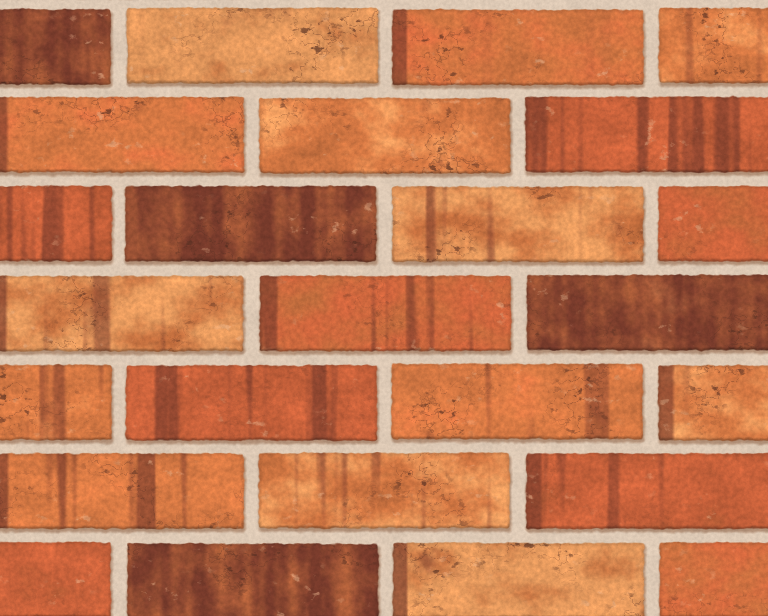
Write a Shadertoy shader that draws this texture.

```glsl
const vec2 GRID = vec2(2.882, 6.92);        // bricks across, courses down
const vec2 GRID_SHIFT = vec2(0.445, 0.022);
const vec2 CELL = vec2(3.0, 1.0);           // brick pitch, in course heights
const vec2 BRICK_HALF = vec2(1.412, 0.422);

const vec3 OCHRE  = vec3(0.88, 0.59, 0.36);
const vec3 ORANGE = vec3(0.85, 0.48, 0.27);
const vec3 RED    = vec3(0.78, 0.38, 0.23);
const vec3 BURNT  = vec3(0.47, 0.23, 0.17);
const vec3 SOOT   = vec3(0.33, 0.18, 0.13);
const vec3 LIME   = vec3(0.90, 0.70, 0.55);
const vec3 MORTAR = vec3(0.87, 0.79, 0.71);
const vec3 SHADE  = vec3(0.66, 0.52, 0.42);

float hash(vec2 p) {
    vec3 q = fract(p.xyx * 0.1031);
    q += dot(q, q.yzx + 33.33);
    return fract((q.x + q.y) * q.z);
}

float cornerSlope(vec2 corner, vec2 offset) {
    float angle = 6.2832 * hash(corner);
    return dot(vec2(cos(angle), sin(angle)), offset);
}

float gradientNoise(vec2 p) {
    vec2 i = floor(p), f = fract(p), e = vec2(1.0, 0.0);
    vec2 w = f * f * f * (f * (f * 6.0 - 15.0) + 10.0);
    float lower = mix(cornerSlope(i, f), cornerSlope(i + e, f - e), w.x);
    float upper = mix(cornerSlope(i + e.yx, f - e.yx), cornerSlope(i + 1.0, f - 1.0), w.x);
    return mix(lower, upper, w.y);
}

float fbm(vec2 p) {
    float sum = 0.0, amplitude = 0.55;
    for (int i = 0; i < 4; i++) {
        sum += amplitude * gradientNoise(p);
        p = mat2(1.6, 1.2, -1.2, 1.6) * p + 5.7;
        amplitude *= 0.52;
    }
    return sum;
}

float boxDistance(vec2 p, vec2 halfSize, float radius) {
    vec2 d = abs(p) - halfSize + radius;
    return length(max(d, 0.0)) + min(max(d.x, d.y), 0.0) - radius;
}

// Evenly spread firing value: low is ochre, middle is burnt, high is red
float firing(vec2 id) {
    return fract(0.63 * id.x + 0.235 * id.y);
}

vec3 clayColor(float fire, float cloud) {
    vec3 clay = mix(OCHRE, ORANGE, smoothstep(0.0, 0.28, fire - 0.5 * cloud));
    return mix(clay, RED, smoothstep(0.58, 0.78, fire + 0.25 * cloud));
}

// Dark kiln bands running down the face
float burnAmount(vec2 p, vec2 q, vec2 id, float fire) {
    float streak = gradientNoise(vec2(q.x * 2.3, q.y * 0.18))
                 + 0.5 * gradientNoise(vec2(q.x * 9.0, q.y * 0.3));
    float dark = smoothstep(0.31, 0.335, fire) * (1.0 - smoothstep(0.48, 0.5, fire));
    float band = smoothstep(0.12, 0.4, streak) * smoothstep(0.25, 0.9, hash(id + 3.1));
    float tip = step(0.6, hash(id + 8.7)) * smoothstep(1.22, 1.27, -p.x + 0.04 * streak);
    float mottle = 0.8 + 0.65 * streak + 0.7 * fbm(q * 2.6);
    return clamp(max(dark * mottle, 0.65 * max(band, tip)), 0.0, 1.0);
}

vec3 brickColor(vec2 p, vec2 id) {
    vec2 q = p + id * vec2(7.31, 5.17) + 40.3;
    float fire = firing(id);
    float cloud = fbm(q * vec2(1.5, 2.2));
    vec3 color = clayColor(fire, cloud) * (1.0 + 0.28 * cloud);
    color = mix(color, BURNT, burnAmount(p, q, id, fire));

    // Smoky smudges, pits and fine cracks
    float worn = smoothstep(-0.02, 0.35, gradientNoise(q * 1.2 + 31.4))
               * (1.0 - 0.75 * smoothstep(0.6, 0.75, fire));
    float smudge = smoothstep(0.12, 0.45, fbm(q * vec2(2.4, 1.7) + 12.6));
    float pits = smoothstep(0.16, 0.34, fbm(q * vec2(7.0, 10.0) + 3.3));
    float crack = 1.0 - smoothstep(0.0, 0.035, abs(fbm(q * vec2(3.5, 4.5) + 71.2)));
    color = mix(color, BURNT, 0.5 * smudge * worn);
    color = mix(color, SOOT, worn * max(0.65 * pits, 0.3 * crack));

    // Pale lime bloom and fine grain
    float bloom = smoothstep(0.17, 0.38, fbm(q * vec2(6.0, 8.0) + 53.8))
                * smoothstep(-0.1, 0.35, gradientNoise(q * 1.4 + 19.6));
    return mix(color, LIME, 0.5 * bloom) * (1.0 + 0.22 * fbm(q * 17.0));
}

vec3 mortarColor(vec2 surface, float shadow) {
    float grain = 0.10 * fbm(surface * 24.0) + 0.07 * fbm(surface * 3.0);
    return mix(MORTAR, SHADE, shadow) * (1.0 + grain);
}

void mainImage(out vec4 fragColor, in vec2 fragCoord) {
    vec2 uv = fragCoord / iResolution.xy;
    vec2 grid = vec2(uv.x, 1.0 - uv.y) * GRID - GRID_SHIFT;
    vec2 surface = grid * CELL + 60.0;
    // Running bond, with slightly uneven laying
    grid.x -= 0.5 * mod(floor(grid.y), 2.0);
    vec2 id = floor(grid);
    vec2 p = (fract(grid) - 0.5) * CELL;
    p += 0.025 * (vec2(hash(id + 1.7), hash(id + 5.3)) - 0.5);
    // Frayed outline and the shadow below it
    float fray = 0.022 * fbm(surface * 6.0) + 0.012 * gradientNoise(surface * 17.0);
    float edge = boxDistance(p, BRICK_HALF, 0.025) + fray;
    float shadowEdge = boxDistance(p - vec2(0.008, 0.028), BRICK_HALF, 0.03) + fray;
    float shadow = 0.85 * (1.0 - smoothstep(-0.01, 0.035, shadowEdge));
    // Rounded rim, darkest along the underside
    float rim = smoothstep(-0.045, 0.0, edge);
    vec3 brick = brickColor(p, id) * (1.0 - rim * mix(0.1, 0.3, smoothstep(0.3, 0.42, p.y)));
    float blur = max(GRID.y / iResolution.y, 0.01);
    float coverage = 1.0 - smoothstep(-blur, blur, edge);
    fragColor = vec4(mix(mortarColor(surface, shadow), brick, coverage), 1.0);
}
```
